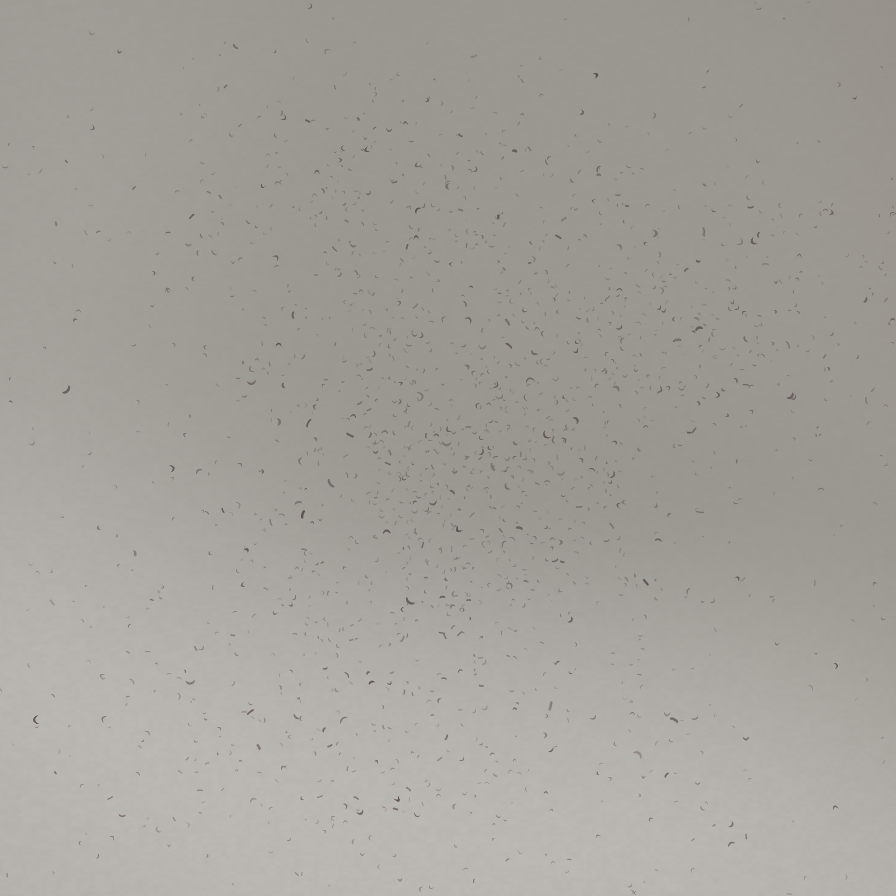
A Shadertoy shader for this texture:

```glsl
// Softly shaded grey paper, strewn with tiny curved dark flecks.
#define SHADOW_COLOR vec3(0.606, 0.594, 0.571)
#define LIGHT_COLOR  vec3(0.727, 0.718, 0.698)
#define FLECK_COLOR  vec3(0.315, 0.285, 0.290)
#define FINE_CELLS   105.0
#define MEDIUM_CELLS 58.0
#define COARSE_CELLS 25.0
#define FLECK_SHARE  0.52
#define GRAIN_CELLS  230.0
#define GRAIN_DEPTH  0.022

vec4 hash4(vec2 cell) {
    vec4 p = fract(cell.xyxy * vec4(0.1031, 0.1030, 0.0973, 0.1099));
    p += dot(p, p.wzxy + 33.33);
    return fract((p.xxyz + p.yzzw) * p.zywx);
}

float smoothNoise(vec2 p) {
    vec2 cell = floor(p), f = fract(p);
    f = f * f * (3.0 - 2.0 * f);
    float low = mix(hash4(cell).x, hash4(cell + vec2(1, 0)).x, f.x);
    float high = mix(hash4(cell + vec2(0, 1)).x, hash4(cell + vec2(1, 1)).x, f.x);
    return mix(low, high, f.y);
}

float blob(vec2 p, vec2 center, vec2 radius) {
    vec2 q = (p - center) / radius;
    return exp(-dot(q, q));
}

// Chance of a fleck: a dense heart with thinner arms and a sparse floor.
float fleckDensity(vec2 p) {
    float heart = blob(p, vec2(0.53, 0.48), vec2(0.20, 0.15));
    float upper = blob(p, vec2(0.43, 0.76), vec2(0.21, 0.13));
    float right = blob(p, vec2(0.78, 0.66), vec2(0.23, 0.13));
    float lower = blob(p, vec2(0.42, 0.22), vec2(0.34, 0.20));
    float clumps = 0.65 + 0.7 * smoothNoise(p * 14.0);
    float cloud = 0.85 * heart + 0.5 * upper + 0.45 * right + 0.28 * lower;
    return FLECK_SHARE * clumps * (cloud + 0.025);
}

// Coverage of one scattered layer of bent strokes.
float flecks(vec2 p, float cells, float size, float pixel, float seed) {
    float cover = 0.0;
    vec2 home = floor(p * cells);
    for (int y = -1; y <= 1; y++)
    for (int x = -1; x <= 1; x++) {
        vec2 cell = home + vec2(x, y);
        vec4 place = hash4(cell + seed);
        vec4 form = hash4(cell + seed + 57.3);
        vec2 center = (cell + place.xy) / cells;
        if (place.z > fleckDensity(center)) continue;
        float angle = 6.2832 * place.w;
        float c = cos(angle), s = sin(angle);
        vec2 q = mat2(c, -s, s, c) * (p - center);
        float halfLength = size * mix(0.3, 1.0, form.x);
        float halfWidth = size * mix(0.18, 0.36, form.y);
        q.y += (form.z - 0.5) * 1.4 * q.x * q.x / halfLength;
        q.x -= clamp(q.x, -halfLength, halfLength);
        float edge = length(q) - halfWidth;
        float ink = clamp(0.5 - edge / pixel, 0.0, 1.0);
        cover = max(cover, ink * mix(0.4, 1.0, form.w));
    }
    return cover;
}

// Broad light from the lower edge, falling off along a slanted shadow.
vec3 paper(vec2 p) {
    float height = p.y + 0.26 * (p.x - 0.5) + 0.02 * sin(5.0 * p.x + 3.0 * p.y);
    float light = 1.0 - smoothstep(0.06, 0.58, height);
    light += 0.30 * (1.0 - smoothstep(0.0, 0.42, p.x)) * (1.0 - light);
    vec3 color = mix(SHADOW_COLOR, LIGHT_COLOR, light);
    color -= 0.022 * blob(p, vec2(0.56, 0.41), vec2(0.25, 0.11));
    color += vec3(0.008, -0.004, -0.004) * smoothstep(0.75, 1.1, p.x) * p.y;
    float corner = length(p - 0.5);
    color -= 0.022 * smoothstep(0.45, 0.75, corner);
    float grain = smoothNoise(p * GRAIN_CELLS * vec2(0.8, 1.2));
    grain = 0.6 * grain + 0.4 * smoothNoise(p * GRAIN_CELLS * 0.47 + 19.0);
    return color + (grain - 0.5) * GRAIN_DEPTH * mix(0.45, 1.0, light);
}

void mainImage(out vec4 fragColor, in vec2 fragCoord) {
    vec2 p = fragCoord / iResolution.y;
    float pixel = 1.0 / iResolution.y;
    vec3 color = paper(p);

    // Fine specks are fainter than the larger shavings.
    float ink = 0.55 * flecks(p, FINE_CELLS, 0.0022, pixel, 3.0);
    ink = max(ink, 0.75 * flecks(p, MEDIUM_CELLS, 0.0031, pixel, 131.0));
    ink = max(ink, 0.90 * flecks(p, COARSE_CELLS, 0.0042, pixel, 277.0));
    vec3 tint = vec3(0.05, 0.0, 0.015) * smoothNoise(p * 40.0);
    color = mix(color, FLECK_COLOR + tint, ink);

    fragColor = vec4(color, 1.0);
}
```
